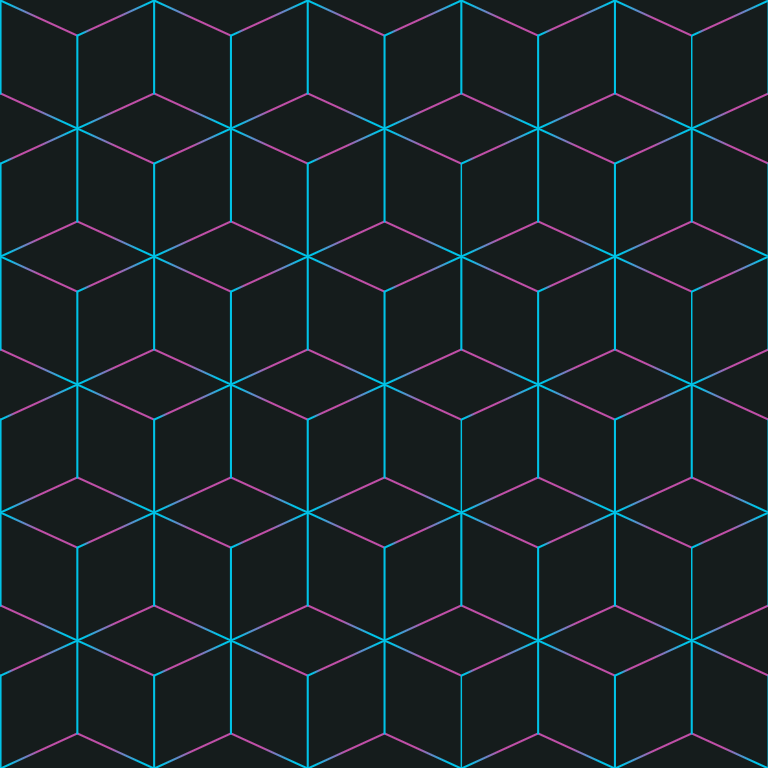
Give the GLSL for this pattern, as a three.js fragment shader.

```glsl
// Dark isometric cube lattice drawn in thin cyan lines that fade to magenta.
#define CELLS vec2(5.0, 3.0)
#define ORIGIN vec2(0.0007, -0.0007)
#define LINE_WIDTH 0.0027
#define THIN_WIDTH 0.0019
#define SLANT vec2(0.1, 0.0457)
#define UPRIGHT vec2(0.0, 0.121)
#define FADE vec2(0.10, 0.50)
#define TIP vec2(0.80, 0.95)
#define GROUND vec3(0.083, 0.108, 0.108)
#define CYAN vec3(0.0, 0.765, 0.905)
#define MAGENTA vec3(0.750, 0.310, 0.655)

varying vec2 vUv;

// Position along the spoke from the hub to its end, 0 to 1.
float along(vec2 p, vec2 end) {
  return clamp(dot(p, end) / dot(end, end), 0.0, 1.0);
}

// Smooth coverage of a spoke of the given width.
float stroke(vec2 p, vec2 end, float width, float pixel) {
  float dist = length(p - end * along(p, end));
  return clamp((0.5 * width - dist) / pixel + 0.5, 0.0, 1.0);
}

// Cyan at the hub, magenta outward. Upper left spokes stay cyan longer,
// lower left spokes end in a cyan tip.
vec3 slantColor(float t, vec2 side) {
  float left = step(side.x, 0.0);
  float lower = step(side.y, 0.0);
  float start = FADE.x + 0.08 * left * (1.0 - lower);
  float magenta = clamp((t - start) / (FADE.y - FADE.x), 0.0, 1.0);
  magenta *= 1.0 - left * lower * smoothstep(TIP.x, TIP.y, t);
  return mix(CYAN, MAGENTA, magenta);
}

// Every third upright above a hub is thinner, past the middle of the canvas.
float uprightWidth(float column, float side) {
  float thin = step(5.5, column) * step(mod(column + 0.5, 3.0), 1.0) * step(0.0, side);
  return mix(LINE_WIDTH, THIN_WIDTH, thin);
}

void main() {
  float pixel = max(fwidth(vUv.x), 0.00001);
  vec3 color = GROUND;
  float uprights = 0.0;

  // Two interleaved grids of hubs, offset by half a cell.
  for (int i = 0; i < 2; i++) {
    float shift = 0.5 * float(i);
    vec2 grid = (vUv - ORIGIN) * CELLS - shift;
    vec2 hub = floor(grid + 0.5);
    vec2 local = (grid - hub) / CELLS;
    vec2 folded = abs(local);

    // Four slanted spokes, folded into one.
    vec3 slant = slantColor(along(folded, SLANT), local);
    color = mix(color, slant, stroke(folded, SLANT, LINE_WIDTH, pixel));

    // Two upright spokes.
    float width = uprightWidth(2.0 * (hub.x + shift), local.y);
    uprights = max(uprights, stroke(folded, UPRIGHT, width, pixel));
  }

  gl_FragColor = vec4(mix(color, CYAN, uprights), 1.0);
}
```
